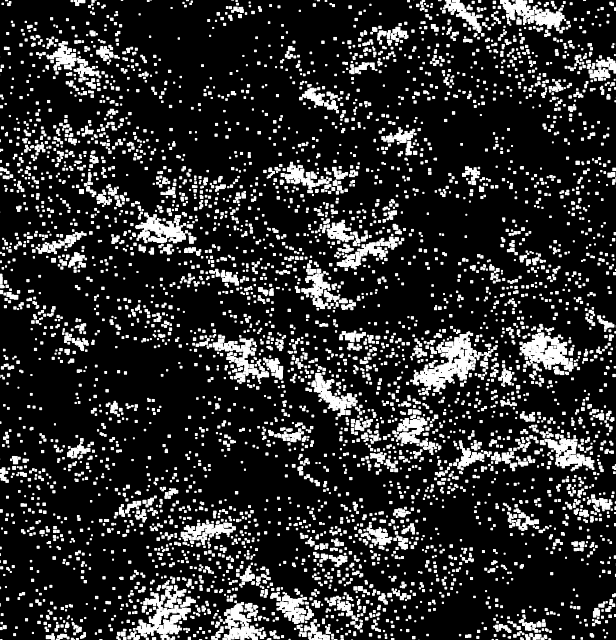
Give the GLSL for this texture, as a Shadertoy shader.

```glsl
vec3 hash3(vec2 cell) {
    vec3 h = fract(cell.xyx * vec3(0.1031, 0.1030, 0.0973));
    h += dot(h, h.yxz + 33.33);
    return fract((h.xxy + h.yzz) * h.zyx);
}

// Warped, rotated sines, roughly -1 to 1
float layeredSines(vec2 p) {
    float sum = 0.0, weight = 0.52;
    for (int i = 0; i < 5; i++) {
        p += 0.8 * sin(p.yx * 0.73 + vec2(1.7, 4.1));
        sum += weight * sin(p.x) * sin(p.y + 0.6 * sin(p.x * 0.61));
        p = mat2(0.8, 0.6, -0.6, 0.8) * p * 1.93 + vec2(2.3, 5.9);
        weight *= 0.64;
    }
    return sum;
}

// Chance that a grain is present: patches, clumps and broken crests
float grainDensity(vec2 p) {
    vec2 slope = p + vec2(0.0, 0.22 * p.x + 0.025 * sin(p.x * 11.0 + p.y * 5.0));
    float patches = layeredSines(slope * vec2(6.0, 10.0) + 3.1);
    float clumps = layeredSines(slope * vec2(25.0, 44.0) + 8.6);
    float ridge = layeredSines(slope * vec2(9.0, 23.0) + 14.2);
    float crest = exp(-13.0 * abs(ridge)) * smoothstep(-0.1, 0.45, clumps + 0.4 * patches);
    float d = 0.37 + 0.36 * patches + 0.42 * clumps - 0.1 * (p.y - 0.5);
    d = clamp(d, 0.1, 1.0);
    return d * d + 0.75 * crest;
}

void mainImage(out vec4 fragColor, in vec2 fragCoord) {
    float grainRows = 200.0;
    vec2 grid = fragCoord / iResolution.y * grainRows;
    float pixel = grainRows / iResolution.y;
    float cover = 0.0;

    // Scattered rounded-square grains, swelling together where dense
    for (int y = -1; y <= 1; y++) {
        for (int x = -1; x <= 1; x++) {
            vec2 cell = floor(grid) + vec2(x, y);
            vec3 random = hash3(cell + 17.0);
            float density = grainDensity((cell + 0.5) / grainRows);
            if (random.z > density) continue;
            float halfSize = mix(0.32, 0.56, fract(random.x * 7.3 + random.y * 5.1));
            halfSize += 0.28 * smoothstep(0.45, 0.95, density);
            vec2 offset = abs(grid - cell - random.xy);
            float dist = length(max(offset - halfSize + 0.22, 0.0)) - 0.22;
            cover = max(cover, 1.0 - smoothstep(-0.5 * pixel, 0.5 * pixel, dist));
        }
    }
    fragColor = vec4(vec3(cover), 1.0);
}
```
